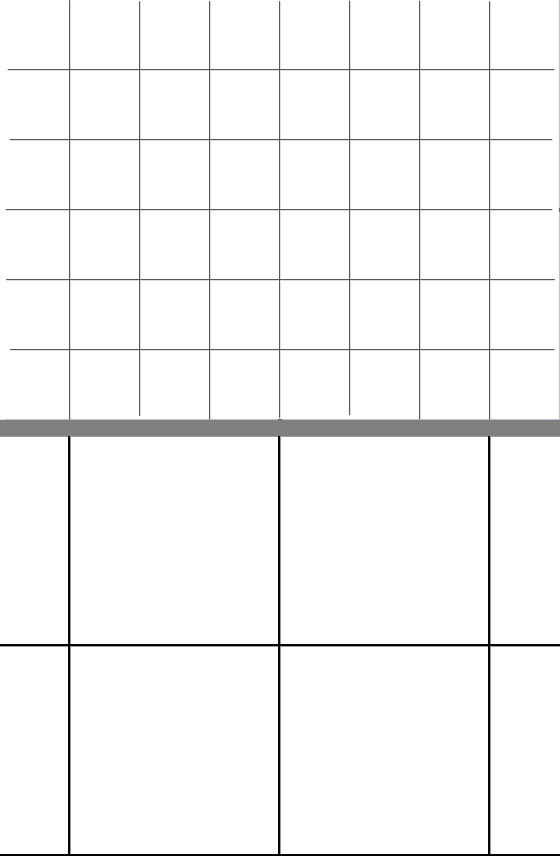
Top: the whole. Bottom: its middle third, enlarged.
Write a Shadertoy shader that draws this pattern.

```glsl
// A ruled grid of thin black lines on white, eight cells across and six down.
// Each line is an exact box-filtered span whose ends stop slightly short by a
// hashed trim; a pale frame with small handles closes the right and bottom.

#define ROWS 6.0
#define LINE_WIDTH 0.001875
#define LINE_SHIFT 0.000625
#define EDGE_WIDTH 0.0026
#define HANDLE_LENGTH 0.010
#define SIDE_TRIM vec2(0.012, 0.012)
#define TOP_TRIM vec2(0.0, 0.0035)
#define BOTTOM_TRIM vec2(0.0015, 0.011)
#define PAPER vec3(1.0)
#define INK vec3(0.0)
#define EDGE_COLOR vec3(0.75, 0.77, 0.80)
#define HANDLE_COLOR vec3(0.40)

float hash(float n, float seed) {
    vec3 q = fract(vec3(n, seed, n + seed) * vec3(0.1031, 0.1030, 0.0973));
    q += dot(q, q.yzx + 33.33);
    return fract((q.x + q.y) * q.z);
}

// Share of the pixel at x covered by the interval from a to b.
float span(float x, float a, float b, float pixel) {
    float overlap = min(x + 0.5 * pixel, b) - max(x - 0.5 * pixel, a);
    return clamp(overlap / pixel, 0.0, 1.0);
}

// Trim = base + range * hash^2, so most line ends stay near the base.
float trim(vec2 baseRange, float index, float seed) {
    float h = hash(index, seed);
    return baseRange.x + baseRange.y * h * h;
}

// Coverage of the inner line nearest to x, with its index in k.
float ruledLine(float x, float count, float pixel, out float k) {
    float cell = 1.0 / ROWS;
    k = floor(x / cell + 0.5);
    float center = k * cell - LINE_SHIFT;
    float inside = step(0.5, k) * step(k, count - 0.5);
    return inside * span(x, center - 0.5 * LINE_WIDTH, center + 0.5 * LINE_WIDTH, pixel);
}

void mainImage(out vec4 fragColor, in vec2 fragCoord) {
    // Height is one unit and y runs down from the top.
    float pixel = 1.0 / iResolution.y;
    vec2 size = vec2(iResolution.x * pixel, 1.0);
    vec2 p = vec2(fragCoord.x * pixel, 1.0 - fragCoord.y * pixel);
    float columns = floor(size.x * ROWS + 0.5);

    // Ruled lines with uneven ends
    float column, row;
    float vertical = ruledLine(p.x, columns, pixel, column);
    float horizontal = ruledLine(p.y, ROWS, pixel, row);
    vertical *= span(p.y, trim(TOP_TRIM, column, 3.0),
                     size.y - trim(BOTTOM_TRIM, column, 7.0), pixel);
    horizontal *= span(p.x, trim(SIDE_TRIM, row, 11.0),
                       size.x - trim(SIDE_TRIM, row, 17.0), pixel);

    // Frame on the right and bottom, with a handle at each midpoint
    vec2 frame = vec2(span(p.x, size.x - EDGE_WIDTH, size.x, pixel),
                      span(p.y, size.y - EDGE_WIDTH, size.y, pixel));
    vec2 middle = 0.5 * size;
    float halfHandle = 0.5 * HANDLE_LENGTH;
    float handle = max(
        frame.x * span(p.y, middle.y - halfHandle, middle.y + halfHandle, pixel),
        frame.y * span(p.x, middle.x - halfHandle, middle.x + halfHandle, pixel));
    frame.y *= mix(0.5, 1.0, span(p.x, SIDE_TRIM.x, size.x, pixel));

    vec3 color = mix(PAPER, EDGE_COLOR, max(frame.x, frame.y));
    color = mix(color, HANDLE_COLOR, handle);
    color = mix(color, INK, max(vertical, horizontal));
    fragColor = vec4(color, 1.0);
}
```
